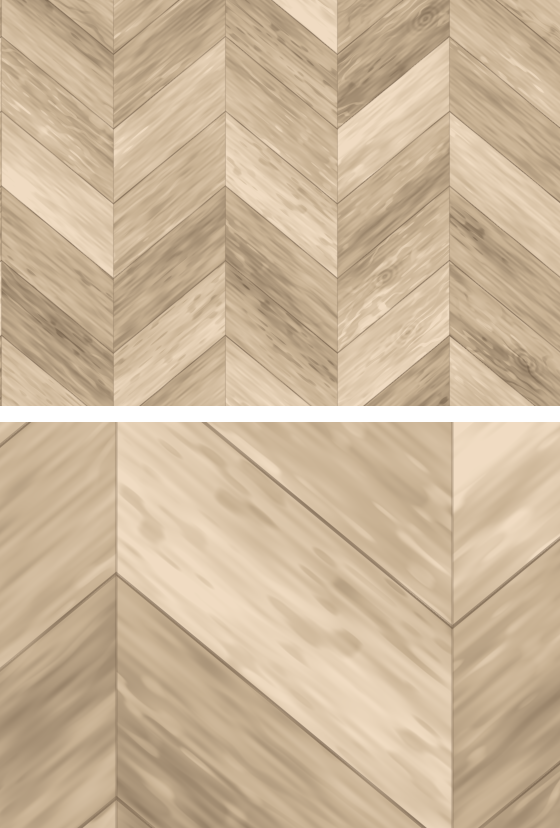
Top, the full canvas; bottom, a detail of the centre.
Give the GLSL for this texture, as a Shadertoy shader.

```glsl
const float COLUMNS = 5.0;
const float SLOPE = 0.826;        // rise of a plank across one column
const float PITCH = 0.667;        // vertical plank spacing, in column widths
const float FIRST_EDGE = 0.326;
const float COLUMN_SHIFT = 0.013;

const vec3 DARK_OAK = vec3(0.50, 0.42, 0.33);
const vec3 TAN_OAK = vec3(0.78, 0.69, 0.57);
const vec3 CREAM_OAK = vec3(0.94, 0.86, 0.76);
const vec3 SEAM = vec3(0.43, 0.35, 0.27);

float hash(vec2 p) {
    return fract(sin(dot(p, vec2(127.1, 311.7))) * 43758.5453);
}

float noise(vec2 p) {
    vec2 i = floor(p), f = fract(p);
    f = f * f * (3.0 - 2.0 * f);
    return mix(mix(hash(i), hash(i + vec2(1, 0)), f.x),
               mix(hash(i + vec2(0, 1)), hash(i + vec2(1, 1)), f.x), f.y);
}

float fbm(vec2 p) {
    float sum = 0.0, amplitude = 0.5;
    for (int i = 0; i < 4; i++) {
        sum += amplitude * noise(p);
        p = p * 2.03 + 17.3;
        amplitude *= 0.5;
    }
    return sum / 0.9375;
}

vec3 oakRamp(float tone) {
    vec3 lower = mix(DARK_OAK, TAN_OAK, clamp(tone * 2.0, 0.0, 1.0));
    return mix(lower, CREAM_OAK, clamp(tone * 2.0 - 1.0, 0.0, 1.0));
}

// Every third plank is pale; the others vary around tan
float plankTone(float column, float row, float seed) {
    float phase = mod(row - mod(column + 1.0, 2.0), 3.0);
    float base = phase < 0.5 ? 0.77 : (phase < 1.5 ? 0.48 : 0.42);
    return base + 0.24 * (seed - 0.5);
}

// Fine straight fibres; grain.x runs along the plank
float fibres(vec2 grain) {
    float fine = noise(grain * vec2(7.0, 58.0));
    float coarse = noise(grain * vec2(3.0, 24.0) + 9.0);
    float broad = fbm(grain * vec2(1.1, 7.0) + 31.0);
    return 0.22 * (fine - 0.5) + 0.16 * (coarse - 0.5) + 0.42 * (broad - 0.5);
}

// Thin, wandering growth rings
float rings(vec2 grain, float wander) {
    float field = grain.y * 11.0 + wander * fbm(grain * vec2(1.5, 3.6));
    return smoothstep(0.45, 0.98, sin(6.2832 * field));
}

// Short open pores
float pores(vec2 grain) {
    float streak = noise(grain * vec2(9.0, 46.0) + 53.0);
    float patches = smoothstep(0.42, 0.65, fbm(grain * vec2(1.4, 4.0) + 71.0));
    return smoothstep(0.62, 0.85, streak) * patches;
}

// Soft oval knot with its own rings
float knot(vec2 offset, float radius) {
    float d = length(offset * vec2(0.6, 1.0)) / radius;
    return exp(-d * d * 1.5) * (0.65 + 0.35 * sin(d * 20.0));
}

float seamLine(float d, float halfWidth, float pixel) {
    return 1.0 - smoothstep(halfWidth - 0.5 * pixel, halfWidth + 0.5 * pixel, d);
}

vec3 chevron(vec2 p, float pixel) {
    // Mirrored column coordinates
    float x = p.x - COLUMN_SHIFT;
    float column = floor(x);
    float f = fract(x);
    float run = mod(column, 2.0) < 0.5 ? f : 1.0 - f;
    float v = (p.y - SLOPE * run - FIRST_EDGE) / PITCH;
    float row = floor(v);
    float s = fract(v);

    // Coordinates along and across the plank
    float slant = length(vec2(1.0, SLOPE));
    float width = PITCH / slant;
    vec2 local = vec2(run * slant + s * PITCH * SLOPE / slant, s * width);
    float seed = hash(vec2(column, row) + 3.7);
    float figure = hash(vec2(row, column) + 19.1);
    float lean = hash(vec2(column, row) + 41.3) - 0.5;
    vec2 grain = local + vec2(seed, figure) * 37.0;

    // Wood
    float tone = plankTone(column, row, seed) + fibres(grain);
    tone += 0.42 * lean * smoothstep(0.3, 0.7, s + 0.3 * (fbm(grain * vec2(1.0, 5.0)) - 0.5));
    float figured = smoothstep(0.45, 0.9, figure);
    float limed = lean > 0.0 ? 0.26 : -0.20;
    float patches = smoothstep(0.35, 0.62, fbm(grain * 2.6 + 5.0));
    tone += limed * rings(grain, mix(1.5, 5.5, figured)) * patches * mix(0.25, 0.9, figured);
    tone += pores(grain) * (seed > 0.45 ? 0.24 : -0.22);
    vec2 center = vec2(mix(0.4, 1.1, seed), width * 0.5);
    tone -= 0.26 * step(0.78, figure) * knot(local - center, 0.11);
    vec3 color = oakRamp(tone);

    // Joints
    float edge = min(s, 1.0 - s) * width;
    float wear = 0.25 + 0.5 * noise(vec2(local.x * 5.0, row + column * 7.0));
    color = mix(color, SEAM, wear * seamLine(edge, 0.005, pixel));
    return mix(color, SEAM, 0.25 * seamLine(min(f, 1.0 - f), 0.004, pixel));
}

void mainImage(out vec4 fragColor, in vec2 fragCoord) {
    float pixel = COLUMNS / iResolution.x;
    vec3 sum = vec3(0.0);
    for (int i = 0; i < 4; i++) {
        vec2 jitter = vec2(i % 2, i / 2) * 0.5 - 0.25;
        vec2 position = fragCoord + jitter;
        sum += chevron(vec2(position.x, iResolution.y - position.y) * pixel, pixel);
    }
    fragColor = vec4(sum * 0.25, 1.0);
}
```
